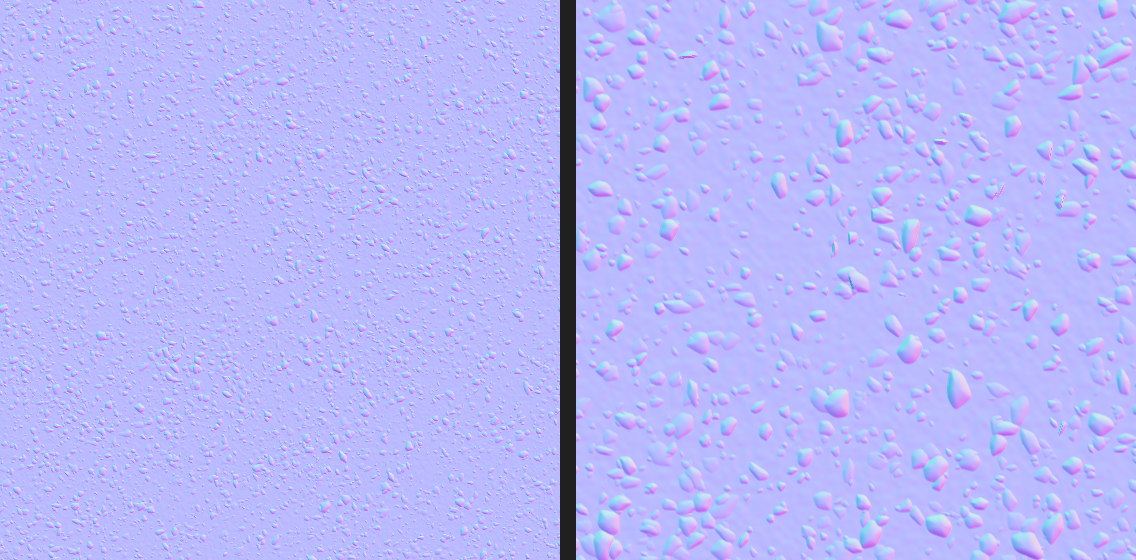
Left: the whole. Right: its middle third, enlarged.
A three.js fragment shader for this texture map:

```glsl
// Tangent-space normal map of small angular pebbles strewn over gritty ground.
#define LARGE_SHARE 0.18
#define MEDIUM_SHARE 0.54
#define SMALL_SHARE 0.30
#define STEEP_MIN 0.12
#define STEEP_MAX 0.50
#define GRIT_HEIGHT 0.0003
#define CLUSTERING 1.3
#define SAMPLE_STEP 0.0007
#define GAMMA 2.2

varying vec2 vUv;

const float TAU = 6.2831853;

vec3 hash3(vec2 p) {
  vec3 q = fract(p.xyx * vec3(0.1031, 0.1030, 0.0973));
  q += dot(q, q.yxz + 33.33);
  return fract((q.xxy + q.yzz) * q.zyx);
}

// Value noise that repeats once across the canvas
float tileNoise(vec2 uv, float cells) {
  vec2 p = uv * cells;
  vec2 i = floor(p);
  vec2 f = p - i;
  f = f * f * (3.0 - 2.0 * f);
  float a = hash3(mod(i, cells) + cells).x;
  float b = hash3(mod(i + vec2(1.0, 0.0), cells) + cells).x;
  float c = hash3(mod(i + vec2(0.0, 1.0), cells) + cells).x;
  float d = hash3(mod(i + vec2(1.0, 1.0), cells) + cells).x;
  return mix(mix(a, b, f.x), mix(c, d, f.x), f.y);
}

// Rounded irregular polygon: 0 at the centre, 1 on the rim
float pebbleGauge(vec2 p, vec2 seed) {
  float sum = 0.0;
  for (int i = 0; i < 5; i++) {
    vec3 rnd = hash3(seed + float(i) * 17.3);
    float angle = (float(i) + 0.55 * (rnd.x - 0.5)) * TAU / 5.0;
    float reach = mix(0.65, 1.1, rnd.y);
    float side = max(dot(p, vec2(cos(angle), sin(angle))) / reach, 0.0);
    float cube = side * side * side;
    sum += cube * cube;
  }
  return pow(sum + 1e-6, 1.0 / 6.0);
}

// Highest pebble of one size class; radii are in cells
float pebbleLayer(vec2 uv, float cells, float minRadius, float maxRadius, float share) {
  vec2 p = uv * cells;
  vec2 base = floor(p);
  float top = -1.0;
  for (int y = -1; y <= 1; y++) {
    for (int x = -1; x <= 1; x++) {
      vec2 cell = base + vec2(float(x), float(y));
      vec2 seed = mod(cell, cells) + cells * 3.0;
      vec3 place = hash3(seed);
      if (place.z > share) continue;

      vec3 form = hash3(seed + 71.7);
      float radius = mix(minRadius, maxRadius, form.x);
      vec2 q = (p - cell - place.xy) / radius;
      if (dot(q, q) > 4.0) continue;

      // Turn and stretch the pebble
      float turn = form.y * TAU;
      q = mat2(cos(turn), sin(turn), -sin(turn), cos(turn)) * q;
      float stretch = mix(0.95, 1.4, form.z);
      q *= vec2(1.0 / stretch, stretch);

      float steep = mix(STEEP_MIN, STEEP_MAX, hash3(seed + 137.1).x);
      float dome = 1.0 - pow(pebbleGauge(q, seed), 2.5);
      top = max(top, steep * dome * radius / cells);
    }
  }
  return top;
}

float surfaceHeight(vec2 uv) {
  // Loose clusters and bare patches
  float patchy = 0.6 * tileNoise(uv, 9.0) + 0.4 * tileNoise(uv, 21.0);
  float density = 1.0 + CLUSTERING * (patchy - 0.5);

  float pebbles = pebbleLayer(uv, 52.0, 0.28, 0.46, LARGE_SHARE * density);
  pebbles = max(pebbles, pebbleLayer(uv, 72.0, 0.24, 0.44, MEDIUM_SHARE * density));
  pebbles = max(pebbles, pebbleLayer(uv, 130.0, 0.22, 0.40, SMALL_SHARE * density));

  float grit = tileNoise(uv, 130.0) + tileNoise(uv, 260.0) - 1.0;
  grit *= GRIT_HEIGHT;
  return max(grit, pebbles + 0.25 * grit);
}

void main() {
  // Slope by central differences
  vec2 e = vec2(SAMPLE_STEP, 0.0);
  vec2 slope = vec2(
    surfaceHeight(vUv + e.xy) - surfaceHeight(vUv - e.xy),
    surfaceHeight(vUv + e.yx) - surfaceHeight(vUv - e.yx)) / (2.0 * SAMPLE_STEP);

  // Pack the normal and encode for display
  vec3 normal = normalize(vec3(-slope, 1.0));
  gl_FragColor = vec4(pow(normal * 0.5 + 0.5, vec3(1.0 / GAMMA)), 1.0);
}
```
